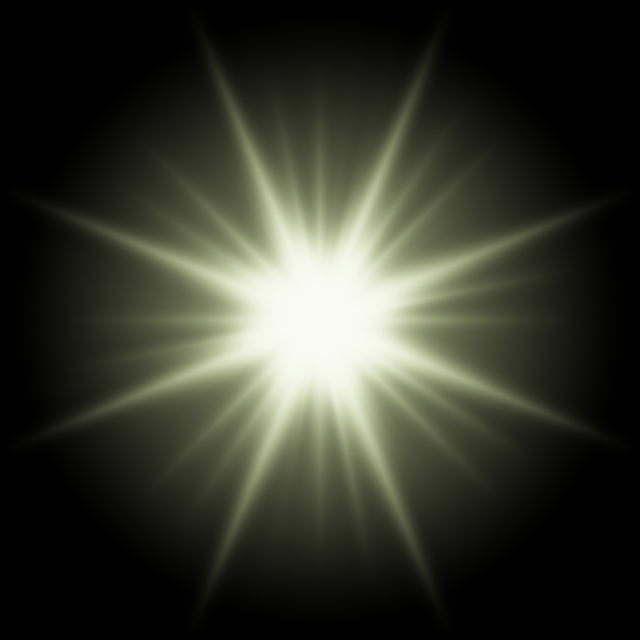
Write a three.js fragment shader that draws this background.

```glsl
// A pale olive starburst on black: a white-hot core in a round halo,
// with eight long tapered rays and two sets of eight fainter ones.
// Light is summed in polar coordinates, softly limited, then tinted.
varying vec2 vUv;

const vec2 CENTER = vec2(0.5, 0.5);
const vec3 TINT = vec3(0.95, 1.0, 0.73);
const vec3 HOT = vec3(0.995, 1.0, 0.98);
const float PEAK_LIGHT = 0.985;

const float HALO_RADIUS = 0.48;
const float HALO_LIGHT = 0.85;
const float HALO_FALLOFF = 1.3;
const float CORE_RADIUS = 0.095;
const float CORE_LIGHT = 0.7;

const float RAY_COUNT = 8.0;
const float MAIN_LENGTH = 0.54;
const float MAIN_LIGHT = 0.7;
const float MINOR_LENGTH = 0.43;
const float MINOR_LIGHT = 0.38;

const float STREAK_COUNT = 96.0;
const float STREAK_LIGHT = 0.09;

const float TAU = 6.2831853;

float hash(float n) {
  return fract(sin(n * 12.9898) * 43758.5453);
}

// Smooth noise around the circle, seamless where the angle wraps
float streakNoise(float angle) {
  float x = fract(angle / TAU) * STREAK_COUNT;
  float cell = floor(x);
  float next = mod(cell + 1.0, STREAK_COUNT);
  return mix(hash(cell), hash(next), smoothstep(0.0, 1.0, x - cell));
}

// Light that fades from 1 at the center to 0 at the given reach
float fade(float r, float reach, float falloff) {
  return pow(max(1.0 - r / reach, 0.0), falloff);
}

// Evenly spaced rays that narrow from innerWidth to outerWidth
float rays(float r, float angle, float offset, float innerWidth, float outerWidth) {
  float period = TAU / RAY_COUNT;
  float delta = mod(angle - offset + 0.5 * period, period) - 0.5 * period;
  float across = r * abs(sin(delta));
  float width = mix(innerWidth, outerWidth, smoothstep(0.05, 0.4, r));
  return exp(-pow(across / width, 1.5));
}

// Nearly linear up to 0.7, then rolls off toward 1
float softLimit(float x) {
  return x / pow(1.0 + pow(x, 6.0), 1.0 / 6.0);
}

void main() {
  vec2 p = vUv - CENTER + vec2(0.00001);
  float r = length(p);
  float angle = atan(p.y, p.x);

  // Round halo with faint radial streaks, and the core
  float streak = 1.0 + STREAK_LIGHT * (streakNoise(angle) - 0.5);
  float light = HALO_LIGHT * fade(r, HALO_RADIUS, HALO_FALLOFF) * streak;
  light += CORE_LIGHT * exp(-r * r / (CORE_RADIUS * CORE_RADIUS));

  // Long rays between the axes, faint rays on and beside the axes
  float spacing = TAU / RAY_COUNT;
  light += MAIN_LIGHT * fade(r, MAIN_LENGTH, 1.2)
         * rays(r, angle, 0.5 * spacing, 0.026, 0.013);
  float minor = rays(r, angle, 0.0, 0.011, 0.012)
              + rays(r, angle, 0.25 * spacing, 0.012, 0.013);
  light += MINOR_LIGHT * fade(r, MINOR_LENGTH, 1.6) * minor;

  // Tint the dim light, whiten the bright light
  float level = PEAK_LIGHT * softLimit(light);
  vec3 color = level * mix(TINT, HOT, pow(level, 4.0));
  gl_FragColor = vec4(color, 1.0);
}
```
